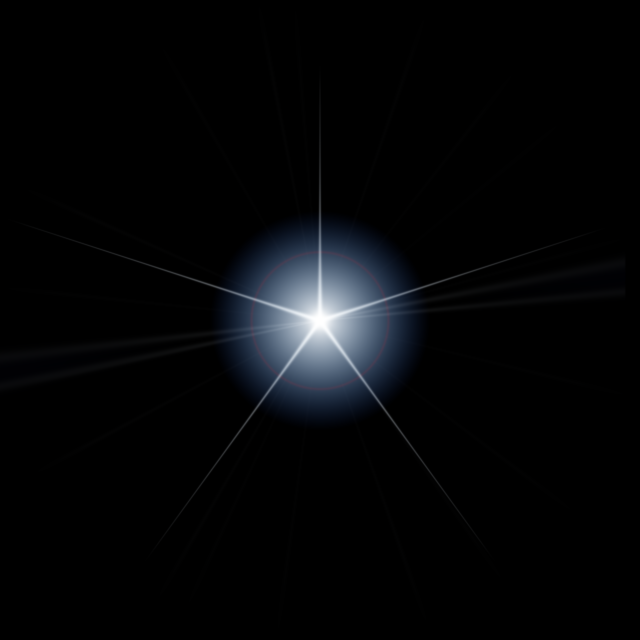
A WebGL 2 fragment shader for this background:

```glsl
#version 300 es
precision highp float;
// A five-pointed star flare on black: a blue radial glow with a faint red halo,
// five tapering rays, two pairs of soft beams and hashed, barely lit streaks.
// Every layer is a distance or angle formula, joined by screen blending.

#define CENTER vec2(0.0, -0.001)
#define GLOW_RADIUS 0.172
#define GLOW_FALLOFF vec3(1.7, 1.4, 1.1)
#define CORE_RADIUS 0.013
#define HALO_RADIUS 0.107
#define HALO_WIDTH 0.0022
#define HALO_TINT vec3(0.075, -0.012, -0.015)
#define RAY_COLOR vec3(0.92, 0.96, 1.0)
#define RAY_GAIN 0.47
#define BEAM_GAIN 0.075
#define STREAK_COUNT 18
#define STREAK_GAIN 0.014

uniform vec2 u_resolution;
out vec4 fragColor;

const float RAY_LENGTH[5] = float[5](0.485, 0.415, 0.53, 0.48, 0.48);

float hash(float n) {
    n = fract(n * 0.1031);
    n *= n + 33.33;
    return fract(n * (n + n));
}

float gauss(float x, float width) {
    x /= width;
    return exp(-x * x);
}

vec3 screenBlend(vec3 a, vec3 b) {
    return 1.0 - (1.0 - a) * (1.0 - clamp(b, 0.0, 1.0));
}

// x: distance along the direction, y: distance to its side
vec2 alongAxis(vec2 p, float degreesCcw) {
    float a = radians(degreesCcw);
    vec2 dir = vec2(cos(a), sin(a));
    return vec2(dot(p, dir), dir.x * p.y - dir.y * p.x);
}

// Bright ray, broad at the core and needle thin at its tip
float starRay(vec2 p, float angle, float len, float pixel) {
    vec2 q = alongAxis(p, angle);
    float d = max(q.x, 0.0);
    float width = 0.0008 + 0.0036 * exp(-9.0 * d);
    float aaWidth = length(vec2(width, 0.5 * pixel));
    float light = RAY_GAIN * max(1.0 - d / len, 0.0) + 0.55 * exp(-14.0 * d);
    light *= smoothstep(len, len - 0.06, d);
    return light * (width / aaWidth) * gauss(q.y, aaWidth) * smoothstep(-0.003, 0.003, q.x);
}

// Soft wedge that widens and dims with distance
float beam(vec2 p, float angle, float spread) {
    vec2 q = alongAxis(p, angle);
    float d = max(q.x, 0.0);
    float light = 0.45 + 1.5 * exp(-8.0 * d);
    return light * gauss(q.y, 0.0012 + spread * d) * smoothstep(0.0, 0.02, q.x);
}

void main() {
    float unit = min(u_resolution.x, u_resolution.y);
    float pixel = 1.0 / unit;
    vec2 p = (gl_FragCoord.xy - 0.5 * u_resolution) / unit - CENTER;
    float r = length(p);

    // Radial glow and its halo
    float t = max(1.0 - r / GLOW_RADIUS, 0.0);
    vec3 color = pow(vec3(t), GLOW_FALLOFF);
    color += HALO_TINT * gauss(r - HALO_RADIUS, HALO_WIDTH);

    // Beam pairs, with a dark blue haze between their edges
    float beams = beam(p, 10.8, 0.017) + beam(p, 5.4, 0.013)
                + beam(p, 186.6, 0.017) + beam(p, 191.6, 0.013);
    float haze = beam(p, 8.2, 0.045) + beam(p, 189.2, 0.045);
    float rightEnd = smoothstep(0.479, 0.475, p.x);
    vec3 beamLight = BEAM_GAIN * beams * RAY_COLOR;
    beamLight += haze * smoothstep(0.2, 0.5, r) * vec3(0.004, 0.007, 0.035);
    color = screenBlend(color, beamLight * rightEnd);

    // Scattered faint streaks
    float streaks = 0.0;
    for (int i = 0; i < STREAK_COUNT; i++) {
        float id = float(i);
        float angle = 360.0 * (id + hash(id + 3.7)) / float(STREAK_COUNT);
        vec2 q = alongAxis(p, angle);
        float fade = smoothstep(0.05, 0.15, q.x) * smoothstep(0.54, 0.38, q.x);
        streaks += fade * gauss(q.y, 0.001 + 0.006 * max(q.x, 0.0)) * (0.4 + 0.6 * hash(id + 41.3));
    }
    color = screenBlend(color, STREAK_GAIN * streaks * RAY_COLOR);

    // Five main rays
    for (int i = 0; i < 5; i++) {
        float light = starRay(p, 18.0 + 72.0 * float(i), RAY_LENGTH[i], pixel);
        color = screenBlend(color, light * RAY_COLOR);
    }

    // White-hot core
    color = screenBlend(color, vec3(gauss(r, CORE_RADIUS)));
    fragColor = vec4(clamp(color, 0.0, 1.0), 1.0);
}
```
